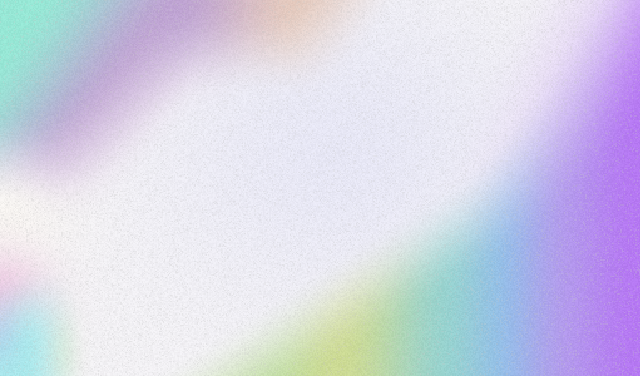
A Shadertoy shader for this background:

```glsl
// Draws a pale, grainy backdrop with soft pastel colour fields in three corners.

const vec3 PAPER     = vec3(0.950, 0.945, 0.955);
const vec3 MIST      = vec3(0.905, 0.905, 0.960);
const vec3 CREAM     = vec3(0.970, 0.960, 0.940);
const vec3 MINT      = vec3(0.590, 0.905, 0.835);
const vec3 MAUVE     = vec3(0.745, 0.640, 0.825);
const vec3 BLUSH     = vec3(0.890, 0.820, 0.905);
const vec3 PEACH     = vec3(0.895, 0.790, 0.740);
const vec3 GREEN     = vec3(0.740, 0.860, 0.610);
const vec3 LIME      = vec3(0.800, 0.855, 0.580);
const vec3 TEAL      = vec3(0.590, 0.825, 0.815);
const vec3 SKY       = vec3(0.580, 0.745, 0.910);
const vec3 LILAC     = vec3(0.700, 0.610, 0.925);
const vec3 VIOLET    = vec3(0.710, 0.470, 0.950);
const vec3 ORCHID    = vec3(0.890, 0.825, 0.960);
const vec3 PINK      = vec3(0.930, 0.780, 0.880);
const vec3 AQUA      = vec3(0.650, 0.910, 0.920);
const vec3 SPECK     = vec3(0.780);

const float GRAIN_ROWS     = 300.0;
const float GRAIN_STRENGTH = 0.040;
const float SPECK_SHARE    = 0.09;
const float SPECK_STRENGTH = 0.24;
const float SLOPE_STEP     = 0.01;

float hash(vec2 p) {
    vec3 q = fract(p.xyx * vec3(0.1031, 0.1030, 0.0973));
    q += dot(q, q.yzx + 33.33);
    return fract((q.x + q.y) * q.z);
}

// Soft elliptical glow, 1 at its centre
float glow(vec2 uv, vec2 centre, vec2 radius) {
    vec2 d = (uv - centre) / radius;
    return exp(-dot(d, d));
}

// Upper rim of the right-hand field
float rightRim(float x) {
    float bend = max(x - 0.72, 0.0);
    return 1.1 * (x - 0.365) + 3.7 * bend * bend;
}

// Lower rim of the top-left field
float leftRim(float x) {
    return 0.575 + 0.285 * smoothstep(0.06, 0.32, x)
                 + 0.40 * smoothstep(0.44, 0.70, x);
}

// Turns a height above a rim into an approximate distance
float rimDistance(float height, float rise, float aspect) {
    float slope = rise / (SLOPE_STEP * aspect);
    return height / sqrt(1.0 + slope * slope);
}

vec3 rightColor(float x) {
    vec3 c = mix(GREEN, LIME, smoothstep(0.42, 0.53, x));
    c = mix(c, TEAL, smoothstep(0.53, 0.71, x));
    c = mix(c, SKY, smoothstep(0.69, 0.80, x));
    c = mix(c, LILAC, smoothstep(0.77, 0.89, x));
    return mix(c, VIOLET, smoothstep(0.86, 1.0, x));
}

vec3 leftColor(vec2 uv) {
    float diagonal = uv.x - 0.20 + 0.42 * (1.0 - uv.y);
    vec3 c = mix(MINT, MAUVE, smoothstep(-0.14, 0.08, diagonal));
    return mix(c, PEACH, smoothstep(0.27, 0.47, uv.x));
}

void mainImage(out vec4 fragColor, in vec2 fragCoord) {
    vec2 uv = fragCoord / iResolution.xy;
    float aspect = iResolution.x / iResolution.y;

    // Paper with a cool centre and a warm left side
    vec3 color = mix(PAPER, MIST, glow(uv, vec2(0.54, 0.60), vec2(0.30, 0.42)));
    color = mix(color, CREAM, 0.8 * glow(uv, vec2(0.0, 0.42), vec2(0.12, 0.16)));

    // Right-hand field and its orchid halo
    float rim = rightRim(uv.x);
    float inside = rimDistance(rim - uv.y, rightRim(uv.x + SLOPE_STEP) - rim, aspect);
    float halo = smoothstep(-0.34, 0.0, inside) * smoothstep(0.68, 0.90, uv.x);
    color = mix(color, ORCHID, 0.9 * halo);
    float softness = mix(0.12, 0.15, smoothstep(0.7, 0.95, uv.x));
    color = mix(color, rightColor(uv.x), smoothstep(-softness, softness, inside));

    // Top-left field with a blush fringe
    rim = leftRim(uv.x);
    inside = rimDistance(uv.y - rim, leftRim(uv.x + SLOPE_STEP) - rim, aspect);
    float fringe = smoothstep(-0.18, 0.0, inside) * smoothstep(0.40, 0.25, uv.x);
    color = mix(color, BLUSH, 0.55 * fringe * smoothstep(0.0, 0.12, uv.x));
    color = mix(color, leftColor(uv), smoothstep(-0.12, 0.13, inside));

    // Small glows at the lower left
    color = mix(color, PINK, 0.85 * glow(uv, vec2(0.0, 0.22), vec2(0.075, 0.11)));
    float pool = smoothstep(0.135, 0.035, uv.x)
               * smoothstep(0.27, 0.05, uv.y - 0.8 * uv.x + 5.0 * uv.x * uv.x);
    color = mix(color, AQUA, 0.95 * pool);
    color = mix(color, LILAC, 0.22 * glow(uv, vec2(0.0, 0.12), vec2(0.03, 0.09)));
    color = mix(color, GREEN, 0.20 * glow(uv, vec2(0.10, 0.06), vec2(0.025, 0.11)));

    // Fine grain and sparse grey specks
    vec2 cell = floor(fragCoord / iResolution.y * GRAIN_ROWS);
    color += GRAIN_STRENGTH * (hash(cell) - 0.5);
    float speck = step(1.0 - SPECK_SHARE, hash(cell + 71.0));
    color = mix(color, SPECK, SPECK_STRENGTH * speck);

    fragColor = vec4(clamp(color, 0.0, 1.0), 1.0);
}
```
